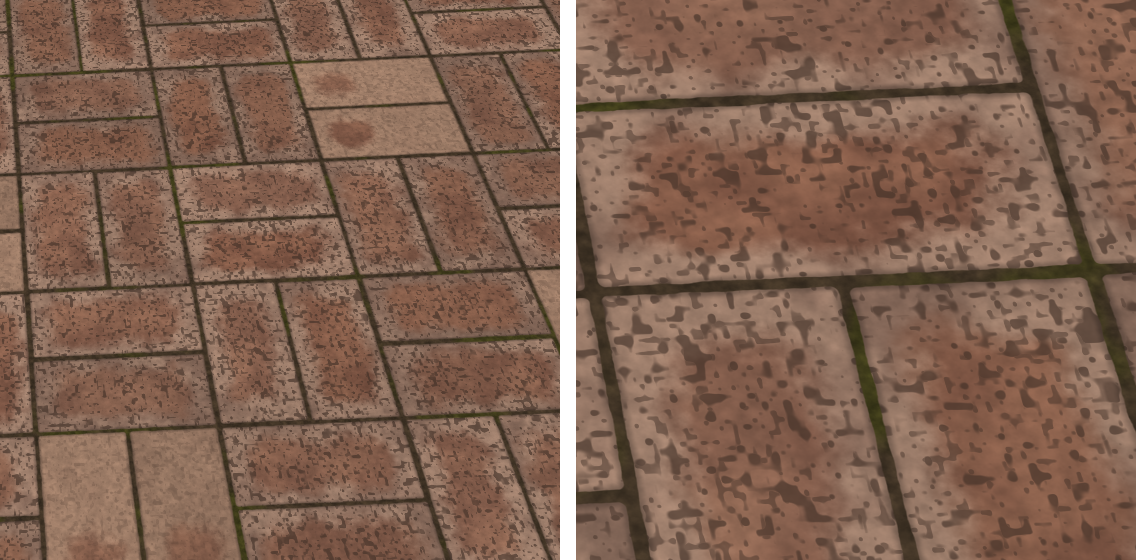
Left: the whole. Right: its middle third, enlarged.
A Shadertoy shader for this texture:

```glsl
// Worn clay pavers in a basket weave, seen at a slant: a projective map turns the
// canvas into paving units, where each unit square holds two bricks laid side by side.
// Each brick has a pale rim, a reddish fired heart, pits, stains and mossy joints.

const vec3 RIM_LIGHT = vec3(0.63, 0.505, 0.43);
const vec3 RIM_DULL = vec3(0.53, 0.415, 0.355);
const vec3 HEART_WARM = vec3(0.57, 0.395, 0.31);
const vec3 HEART_DEEP = vec3(0.47, 0.315, 0.25);
const vec3 PALE_CLAY = vec3(0.63, 0.495, 0.405);
const vec3 PIT = vec3(0.25, 0.185, 0.15);
const vec3 JOINT = vec3(0.25, 0.20, 0.145);
const vec3 MOSS = vec3(0.25, 0.25, 0.09);

const float JOINT_HALF = 0.013;

// Paving (column, row, 1) to canvas, with rows counted downwards.
const mat3 PAVING_TO_CANVAS = mat3(
    0.2480, -0.0118, -0.0008,
    0.0091, 0.1513, -0.0801,
    0.0221, 0.1354, 1.0);

float hash(vec2 p) {
    vec3 q = fract(vec3(p.xyx) * 0.1031);
    q += dot(q, q.yzx + 33.33);
    return fract((q.x + q.y) * q.z);
}

float noise(vec2 p) {
    vec2 i = floor(p), f = fract(p);
    f = f * f * (3.0 - 2.0 * f);
    return mix(mix(hash(i), hash(i + vec2(1, 0)), f.x),
               mix(hash(i + vec2(0, 1)), hash(i + vec2(1, 1)), f.x), f.y);
}

float fbm(vec2 p) {
    float sum = 0.0, amp = 0.53;
    for (int i = 0; i < 4; i++) {
        sum += amp * noise(p);
        p = mat2(1.6, 1.2, -1.2, 1.6) * p + 17.3;
        amp *= 0.5;
    }
    return sum;
}

float roundBox(vec2 p, vec2 halfSize, float radius) {
    vec2 q = abs(p) - halfSize + radius;
    return length(max(q, 0.0)) + min(max(q.x, q.y), 0.0) - radius;
}

// Small dark pits, gathered in loose clusters.
float pits(vec2 p) {
    float cluster = 0.14 * (noise(p * 7.0) - 0.5);
    float coarse = smoothstep(0.70, 0.86, noise(p * vec2(46, 40)) + cluster);
    float fine = smoothstep(0.70, 0.88, noise(p * vec2(74, 62) + 9.0) + cluster);
    return max(coarse, 0.75 * fine);
}

// Brick face; local.x runs along the brick, both axes centred.
vec3 brickColor(vec2 local, vec2 id, bool pale, vec2 uv) {
    float tone = hash(id + 3.1), shift = hash(id + 7.7) - 0.5;
    vec2 grainPos = uv + id * 5.3;
    float blotch = fbm(grainPos * 7.0);
    float grain = fbm(grainPos * 38.0);

    vec3 rim = mix(RIM_DULL, RIM_LIGHT, smoothstep(0.28, 0.68, blotch + 0.25 * (tone - 0.5)));
    if (pale) rim = mix(rim, PALE_CLAY, 0.7);

    // Fired heart: a ragged oval, smaller and off centre on pale bricks.
    vec2 centre = pale ? vec2(0.24 * sign(shift), 0.0) : vec2(0.06, 0.02) * shift;
    vec2 size = pale ? vec2(0.15, 0.13) : vec2(0.385, 0.165) + 0.03 * shift;
    float ragged = 0.14 * (blotch - 0.5) + 0.05 * (grain - 0.5);
    float heart = smoothstep(0.045, -0.065, roundBox(local - centre, size, 0.11) + ragged);
    heart *= mix(0.65, 1.0, hash(id + 12.9));
    vec3 fired = mix(HEART_WARM, HEART_DEEP,
                     smoothstep(0.3, 0.7, fbm(grainPos * 5.0 + 40.0) + 0.3 * (tone - 0.5)));
    vec3 color = mix(rim, fired, heart);

    color *= 0.96 + 0.26 * (grain - 0.48) + 0.08 * (tone - 0.5);
    color = mix(color, PIT, pits(grainPos) * (pale ? 0.2 : 0.62));

    // An occasional hairline crack across the brick.
    float wander = 0.12 * (fbm(grainPos * 9.0) - 0.5);
    float crack = smoothstep(0.009, 0.002, abs(local.x - 0.12 * shift + wander));
    return mix(color, PIT, 0.8 * crack * step(0.93, hash(id + 21.4)));
}

void mainImage(out vec4 fragColor, in vec2 fragCoord) {
    vec2 canvas = fragCoord / iResolution.xy;
    vec3 ray = inverse(PAVING_TO_CANVAS) * vec3(canvas.x, 1.0 - canvas.y, 1.0);
    vec2 uv = ray.xy / ray.z;
    float blur = 0.6 * length(fwidth(uv));

    // Basket weave: alternate squares turn their pair of bricks.
    vec2 block = floor(uv), cell = fract(uv);
    bool upright = mod(block.x + block.y, 2.0) > 0.5;
    vec2 along = upright ? cell.yx : cell;
    float side = floor(along.y * 2.0);
    vec2 id = block * vec2(2, 1) + vec2(side, 0) + 50.0;
    vec2 local = along - vec2(0.5, 0.25 + 0.5 * side);
    bool pale = mod(block.x + 3.0 * block.y, 7.0) == 2.0;

    // Slightly uneven laying and chipped edges.
    vec2 laid = local + 0.007 * (vec2(hash(id + 1.3), hash(id + 5.9)) - 0.5);
    float edge = roundBox(laid, vec2(0.5, 0.25) - JOINT_HALF, 0.014);
    edge += 0.009 * (fbm(uv * 22.0) - 0.5);

    vec3 face = brickColor(local, id, pale, uv);
    face *= mix(0.78, 1.0, smoothstep(0.0, 0.018, -edge));
    face *= 0.95 + 0.1 * fbm(uv * 1.7);

    float mossy = smoothstep(0.5, 0.7, fbm(uv * 3.1 + 8.0));
    vec3 joint = mix(JOINT, MOSS, 0.75 * mossy) * (0.65 + 0.7 * fbm(uv * 45.0));
    vec3 color = mix(face, joint, smoothstep(-blur, blur, edge));
    fragColor = vec4(color, 1.0);
}
```
